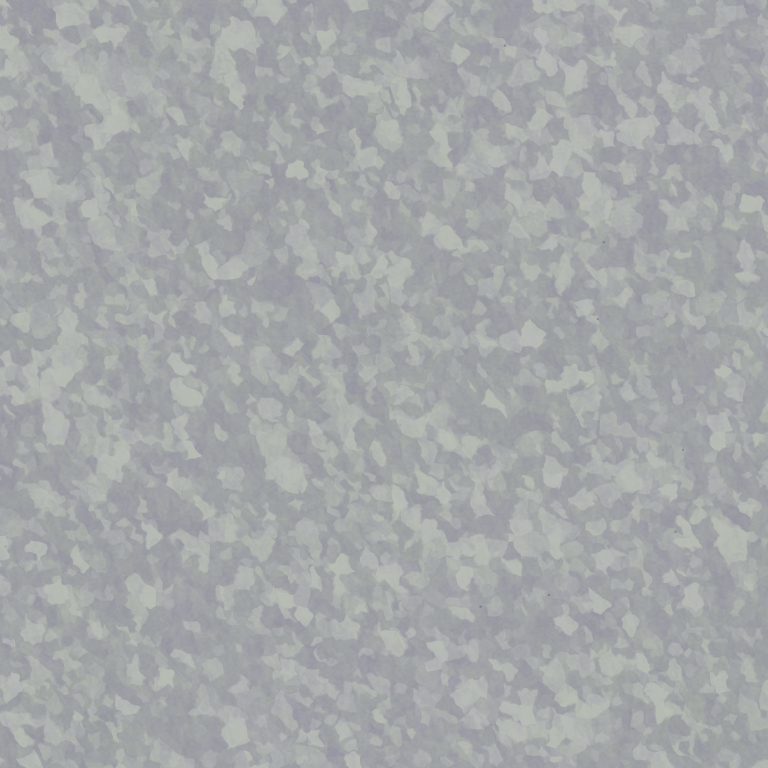
Reproduce this texture procedurally as a WebGL 1 fragment shader.

```glsl
precision highp float;
// Galvanized zinc sheet: overlapping pale crystal flakes on a violet-grey mosaic.

uniform vec2 u_resolution;

#define SHADOW vec3(0.586, 0.595, 0.622)
#define LIGHT vec3(0.730, 0.750, 0.722)
#define GREEN_TINT vec3(-0.002, 0.004, -0.010)
#define LARGE_SCALE 33.0
#define MEDIUM_SCALE 50.0
#define FINE_SCALE 88.0
#define EDGE_SOFTNESS 0.0022
#define WARP 0.010
#define SLANT 0.2
#define BASE_TONE 0.03
#define SEAM_DEPTH 0.16
#define MOTTLE 0.15

float hash(vec2 p) {
  return fract(sin(dot(p, vec2(127.1, 311.7))) * 43758.5453);
}

vec2 hash2(vec2 p) {
  return vec2(hash(p), hash(p + 57.3));
}

float noise(vec2 p) {
  vec2 cell = floor(p);
  vec2 f = fract(p);
  f = f * f * (3.0 - 2.0 * f);
  float low = mix(hash(cell), hash(cell + vec2(1.0, 0.0)), f.x);
  float high = mix(hash(cell + vec2(0.0, 1.0)), hash(cell + vec2(1.0, 1.0)), f.x);
  return mix(low, high, f.y);
}

// Sum of three octaves, centred on zero
float cloud(vec2 p) {
  return noise(p) * 0.55 + noise(p * 2.1 + 7.4) * 0.3 + noise(p * 4.3 + 3.8) * 0.15 - 0.5;
}

vec2 noise2(vec2 p) {
  return vec2(noise(p), noise(p + 31.7)) - 0.5;
}

// Tone and flake strength of one crystal
vec2 crystal(vec2 id, float threshold) {
  return vec2(hash(id + 11.9), smoothstep(threshold, 1.0, hash(id + 83.2)));
}

// Voronoi crystals: x = tone, y = flake strength, z = seam
vec3 crystals(vec2 p, float scale, float seed, float threshold) {
  p *= scale;
  vec2 base = floor(p);
  float nearest = 9.0;
  float second = 9.0;
  vec2 nearestId = base;
  vec2 secondId = base;
  for (int j = -1; j <= 1; j++) {
    for (int i = -1; i <= 1; i++) {
      vec2 cell = base + vec2(float(i), float(j));
      vec2 id = cell + seed;
      float d = length(cell + hash2(id) - p);
      if (d < nearest) {
        second = nearest;
        secondId = nearestId;
        nearest = d;
        nearestId = id;
      } else if (d < second) {
        second = d;
        secondId = id;
      }
    }
  }
  float inside = smoothstep(0.0, scale * EDGE_SOFTNESS, second - nearest);
  vec2 own = crystal(nearestId, threshold);
  vec2 other = crystal(secondId, threshold);
  return vec3(mix(other, own, 0.5 + 0.5 * inside), 1.0 - inside);
}

void main() {
  vec2 uv = gl_FragCoord.xy / min(u_resolution.x, u_resolution.y);

  // Ragged outlines, leaning slightly to the left
  vec2 p = uv + WARP * noise2(uv * 70.0) + 0.45 * WARP * noise2(uv * 170.0);
  p = vec2(p.x + SLANT * p.y, p.y * 0.9);

  // Three sizes of crystal, their density drifting over the sheet
  float density = cloud(uv * 7.0);
  vec3 large = crystals(p, LARGE_SCALE, 17.0, 0.82 - 0.12 * density);
  vec3 medium = crystals(p + 0.37, MEDIUM_SCALE, 139.0, 0.64 - 0.2 * density);
  vec3 fine = crystals(p + 0.71, FINE_SCALE, 263.0, 0.60 - 0.2 * density);

  // The strongest flake lies on top, weaker ones show through a little
  float top = max(0.62 * large.y, max(0.66 * medium.y, 0.50 * fine.y));
  float total = 0.62 * large.y + 0.66 * medium.y + 0.50 * fine.y;
  float tone = BASE_TONE + 0.08 * large.x + 0.16 * medium.x + 0.14 * fine.x;
  tone += mix(top, total, 0.3);
  tone -= SEAM_DEPTH * (0.6 * medium.z + 0.4 * fine.z) * noise(uv * 40.0);

  // Cloudy patches, faint rolling streaks and surface mottle
  tone += 0.06 * density;
  tone += 0.04 * (noise(uv * vec2(60.0, 5.0)) - 0.5);
  tone += MOTTLE * (noise(vec2(uv.x + SLANT * uv.y, uv.y) * vec2(200.0, 90.0)) - 0.5);
  tone += MOTTLE * (noise(uv * 330.0) - 0.5);
  tone = min(tone, 0.85 + 0.3 * max(tone - 0.85, 0.0));

  // Tint wanders between violet and green
  float tint = 1.6 * cloud(uv * 4.0 + 4.6) + 1.5 * (medium.x - 0.5) + 1.2 * (fine.x - 0.5);
  vec3 color = mix(SHADOW, LIGHT, tone) + GREEN_TINT * tint;

  // Very sparse dark pits
  vec2 pitCell = floor(uv * 30.0);
  vec2 pitOffset = fract(uv * 30.0) - 0.2 - 0.6 * hash2(pitCell + 5.0);
  float pit = step(0.987, hash(pitCell + 41.0)) * (1.0 - smoothstep(0.02, 0.07, length(pitOffset)));
  color *= 1.0 - 0.2 * pit;

  gl_FragColor = vec4(color, 1.0);
}
```
